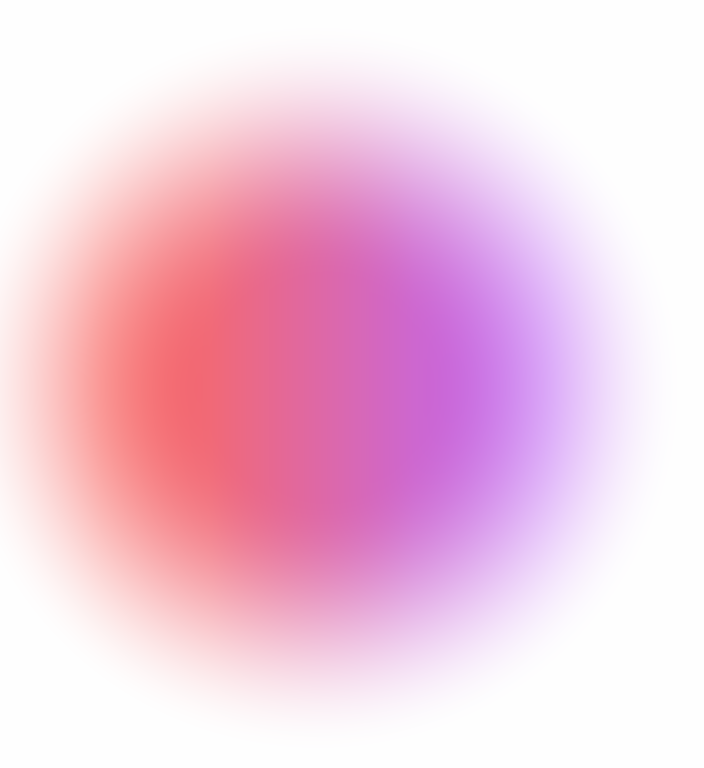
Write a Shadertoy shader that draws this background.

```glsl
// Linear blend of two colours between positions a and b
vec3 ramp(vec3 from, vec3 to, float a, float b, float x) {
    return mix(from, to, clamp((x - a) / (b - a), 0.0, 1.0));
}

// Horizontal sweep from coral through rose to violet
vec3 sweep(float x) {
    vec3 coral  = vec3(0.970, 0.350, 0.335);
    vec3 red    = vec3(0.945, 0.412, 0.463);
    vec3 rose   = vec3(0.871, 0.408, 0.647);
    vec3 orchid = vec3(0.804, 0.404, 0.812);
    vec3 violet = vec3(0.737, 0.373, 0.953);

    vec3 color = ramp(coral, red, 0.13, 0.273, x);
    color = ramp(color, rose, 0.273, 0.414, x);
    color = ramp(color, orchid, 0.414, 0.54, x);
    return ramp(color, violet, 0.54, 0.72, x);
}

void mainImage(out vec4 fragColor, in vec2 fragCoord) {
    // Canvas width spans 0.918 units, height spans 1
    vec2 p = fragCoord / iResolution.xy * vec2(0.918, 1.0);

    // Soft disc fading into the pale ground
    float radius = length(p - vec2(0.414, 0.495));
    float glow = 1.0 - smoothstep(0.14, 0.48, radius);

    vec3 ground = vec3(0.996);
    fragColor = vec4(mix(ground, sweep(p.x), glow), 1.0);
}
```
